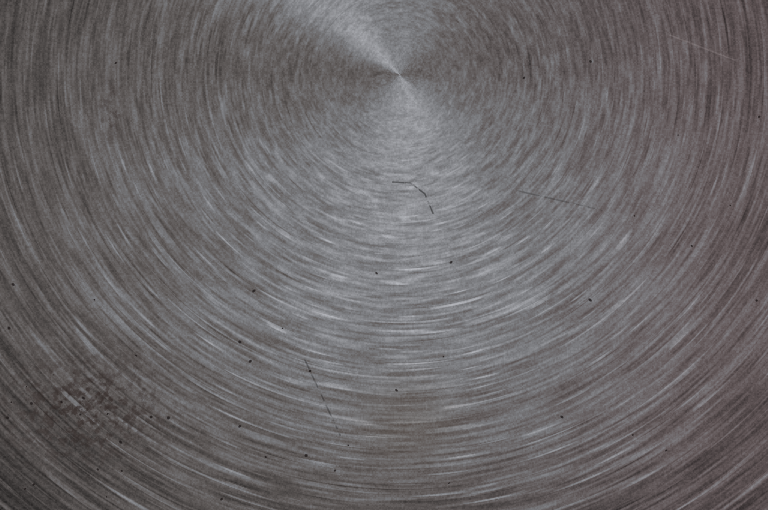
Reproduce this texture procedurally as a Shadertoy shader.

```glsl
// Lathe-turned steel plate: concentric grooves, fanned highlights, rust, specks and scratches.

float hash(vec2 p) {
    vec3 q = fract(vec3(p.xyx) * 0.1031);
    q += dot(q, q.yzx + 33.33);
    return fract((q.x + q.y) * q.z);
}

float noise(vec2 p) {
    vec2 i = floor(p), f = fract(p);
    f = f * f * (3.0 - 2.0 * f);
    return mix(mix(hash(i), hash(i + vec2(1, 0)), f.x),
               mix(hash(i + vec2(0, 1)), hash(i + vec2(1, 1)), f.x), f.y);
}

float fbm(vec2 p) {
    float sum = 0.0, amp = 0.5;
    for (int i = 0; i < 4; i++) {
        sum += amp * noise(p);
        p = p * 2.03 + 17.0;
        amp *= 0.5;
    }
    return sum;
}

// Brightness along one ring, seamless after a full turn, with its own phase.
float strand(float ring, float turn, float count) {
    float x = (turn + hash(vec2(ring, 7.3))) * count;
    float i = floor(x), f = fract(x);
    return mix(hash(vec2(ring, mod(i, count))), hash(vec2(ring, mod(i + 1.0, count))),
               f * f * (3.0 - 2.0 * f));
}

float grooves(float r, float turn, float freq, float count) {
    float x = r * freq + freq, f = fract(x);
    return mix(strand(floor(x), turn, count), strand(floor(x) + 1.0, turn, count),
               f * f * (3.0 - 2.0 * f));
}

float bump(float x, float center, float width) {
    float t = (x - center) / width;
    return exp(-t * t);
}

float blob(vec2 p, vec2 center, vec2 size) {
    vec2 q = (p - center) / size;
    return exp(-dot(q, q));
}

float scratch(vec2 p, vec2 a, vec2 b) {
    vec2 pa = p - a, ba = b - a;
    float t = clamp(dot(pa, ba) / dot(ba, ba), 0.0, 1.0);
    return 1.0 - smoothstep(0.0002, 0.0004 + 1.2 / iResolution.y, length(pa - ba * t));
}

// Sparse dark dots, one jittered candidate per grid cell.
float specks(vec2 p, float scale, float density) {
    vec2 cell = floor(p * scale);
    vec2 spot = 0.25 + 0.5 * vec2(hash(cell + 3.7), hash(cell + 9.2));
    vec2 offset = (fract(p * scale) - spot) / scale;
    offset.x += offset.y * (hash(cell + 5.1) - 0.5);
    float size = mix(0.0008, 0.0035, hash(cell + 21.0));
    float dotMask = 1.0 - smoothstep(size * 0.4, size + 0.6 / iResolution.y, length(offset));
    return dotMask * step(1.0 - density, hash(cell + 40.0));
}

void mainImage(out vec4 fragColor, in vec2 fragCoord) {
    vec2 p = fragCoord / iResolution.y;
    p.x *= 1.506 * iResolution.y / iResolution.x;
    vec2 d = p - vec2(0.784, 0.853);
    d.x *= 0.96;
    float r = length(d);
    float down = atan(d.x, -d.y), up = atan(d.x, d.y);
    float turn = down / 6.2831853 + 0.5;

    // Broad light: fans around the hub, then falloff to the corners.
    vec2 v = (p - vec2(0.80, 0.56)) / vec2(0.75, 0.56);
    float light = 0.437 - 0.084 * dot(v, v);
    light += 0.135 * bump(down, 0.0, 0.8) * exp(-r * r / 0.38);
    light += 0.09 * bump(down, 0.55, 0.35) * exp(-r * r / 0.02);
    light += 0.20 * bump(up, -0.78, 0.36) * exp(-r * r / 0.18);
    light += 0.09 * bump(up, 0.05, 0.55);
    light -= 0.035 * bump(abs(down), 1.75, 0.35) * exp(-r * r / 0.25);
    light -= 0.035 * blob(p, vec2(0.1, 0.2), vec2(0.4, 0.3));
    light += 0.07 * (fbm(p * 6.0) - 0.47);

    // Grooves: short thin strands, finer near the hub and stronger below it.
    float lower = smoothstep(0.1, 0.45, r) * bump(down, 0.0, 1.3);
    float body = smoothstep(0.0, 0.25, r);
    float groove = 0.020 * (grooves(r, turn, 52.0, 18.0) - 0.5);
    groove += 0.060 * (grooves(r, turn, 127.0, 40.0) - 0.5);
    groove += (0.085 + 0.06 * lower) * (grooves(r, turn, 219.0, 58.0) - 0.5);
    groove += 0.075 * (grooves(r, turn, 317.0, 120.0) - 0.5);
    groove += (0.04 + 0.11 * lower) * smoothstep(0.72, 1.0, grooves(r, turn, 173.0, 46.0));
    groove -= 0.06 * smoothstep(0.78, 1.0, grooves(r, turn, 203.0, 26.0));
    light += groove * mix(0.5, 1.0, body);

    // Brighter broken arcs below the hub.
    for (int i = 0; i < 5; i++) {
        float k = float(i);
        float broken = smoothstep(0.25, 0.75, strand(k + 50.0, turn, 30.0));
        light += 0.09 * bump(r, 0.418 + 0.088 * k, 0.003) * broken * bump(down, 0.1, 0.9);
    }
    // Fine metal grain.
    light += 0.045 * (noise(p * 190.0) - 0.5);
    light += 0.05 * (hash(floor(p * 340.0)) - 0.5);

    // Cool in the light, warm in the shade and toward the right.
    vec3 warm = mix(vec3(1.04, 0.985, 0.97), vec3(1.06, 0.975, 0.985), smoothstep(0.6, 1.4, p.x));
    vec3 col = light * mix(warm, vec3(0.985, 0.995, 1.025), smoothstep(0.33, 0.50, light));
    col *= mix(vec3(1), vec3(1.02, 0.985, 0.985), smoothstep(1.0, 1.5, p.x));

    // Rust and dull stains.
    float grit = fbm(p * 110.0);
    float rust = blob(p, vec2(0.17, 0.20), vec2(0.15, 0.10));
    rust += 0.7 * blob(p, vec2(0.216, 0.78), vec2(0.02, 0.05));
    col = mix(col, vec3(0.19, 0.15, 0.14), 0.65 * rust * smoothstep(0.38, 0.68, grit));
    float stain = blob(p, vec2(0.80, 0.17), vec2(0.10, 0.08));
    col *= 1.0 - vec3(0.06, 0.09, 0.12) * stain;

    // Pits, denser toward the lower left.
    float dirty = blob(p, vec2(0.3, 0.1), vec2(0.5, 0.25));
    float pits = max(specks(p, 11.0, 0.06), specks(p + 4.3, 36.0, 0.006 + 0.08 * dirty));
    col = mix(col, vec3(0.10, 0.08, 0.08), 0.75 * pits);

    // Stray scratches.
    float dark = max(scratch(p, vec2(0.77, 0.643), vec2(0.805, 0.641)),
                     scratch(p, vec2(0.805, 0.641), vec2(0.833, 0.62)));
    dark = max(dark, scratch(p, vec2(0.833, 0.62), vec2(0.849, 0.582)));
    dark = max(dark, 0.7 * scratch(p, vec2(0.598, 0.294), vec2(0.667, 0.147)));
    dark = max(dark, 0.5 * scratch(p, vec2(1.01, 0.627), vec2(1.18, 0.588)));
    col *= 1.0 - 0.4 * dark * smoothstep(0.25, 0.55, grit);
    col += 0.07 * scratch(p, vec2(1.314, 0.931), vec2(1.441, 0.882));

    fragColor = vec4(clamp(col, 0.0, 1.0), 1.0);
}
```
